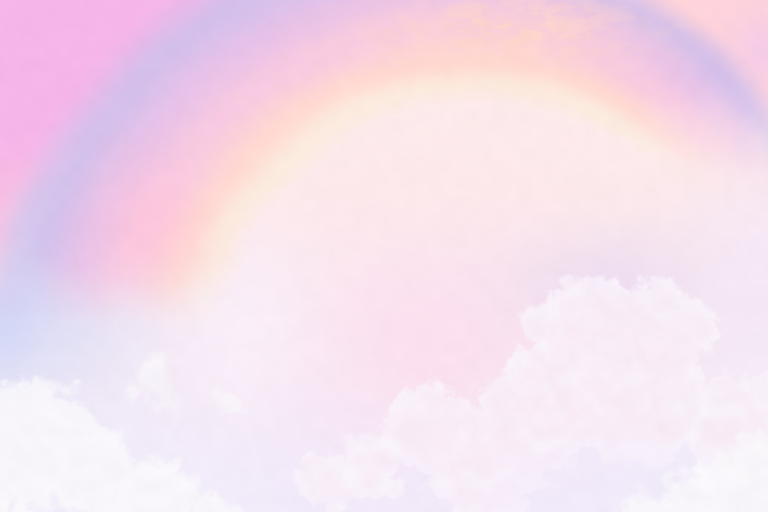
Give the GLSL for this background, as a Shadertoy shader.

```glsl
float hash(vec2 cell) {
    vec3 q = fract(vec3(cell.xyx) * 0.1031);
    q += dot(q, q.yzx + 33.33);
    return fract((q.x + q.y) * q.z);
}

float noise(vec2 p) {
    vec2 i = floor(p), f = fract(p);
    f = f * f * (3.0 - 2.0 * f);
    return mix(mix(hash(i), hash(i + vec2(1, 0)), f.x),
               mix(hash(i + vec2(0, 1)), hash(i + vec2(1, 1)), f.x), f.y);
}

// Layered noise centred on zero
float fbm(vec2 p) {
    float sum = -0.48, amp = 0.5;
    for (int i = 0; i < 5; i++) {
        sum += amp * noise(p);
        p = mat2(1.6, 1.2, -1.2, 1.6) * p + 7.3;
        amp *= 0.5;
    }
    return sum;
}

float glow(vec2 p, vec2 centre, vec2 size) {
    vec2 q = (p - centre) / size;
    return exp(-dot(q, q));
}

// Colour across the arc: 0 is the inner rim, 1 the outer rim
vec3 arcColour(float t, vec3 inside, vec3 outside) {
    vec3 c = mix(inside, vec3(0.985, 0.92, 0.87), smoothstep(-0.12, 0.04, t));
    c = mix(c, vec3(1.0, 0.85, 0.82), smoothstep(0.02, 0.2, t));
    c = mix(c, vec3(0.975, 0.79, 0.88), smoothstep(0.16, 0.42, t));
    c = mix(c, vec3(0.91, 0.76, 0.91), smoothstep(0.40, 0.66, t));
    c = mix(c, vec3(0.83, 0.75, 0.92), smoothstep(0.62, 0.88, t));
    return mix(c, outside, smoothstep(0.86, 1.14, t));
}

// Eccentric rings make the arc thinner towards the right
float arcPosition(vec2 p) {
    float inner = length(p - vec2(0.928, 0.297)) - 0.53;
    float outer = 0.83 - length(p - vec2(0.83, 0.297));
    return inner / max(inner + outer, 0.05);
}

vec3 skyColour(vec2 p) {
    vec3 c = mix(vec3(0.945, 0.92, 0.98), vec3(0.99, 0.915, 0.92), smoothstep(0.05, 0.65, p.y));
    c = mix(c, vec3(0.99, 0.87, 0.935), 0.85 * glow(p, vec2(0.84, 0.33), vec2(0.3, 0.21)));
    c = mix(c, vec3(0.98, 0.94, 0.98), 0.85 * glow(p, vec2(0.46, 0.36), vec2(0.16, 0.18)));
    c = mix(c, vec3(0.925, 0.86, 0.94), 0.85 * glow(p, vec2(1.2, 0.44), vec2(0.19, 0.11)));
    c = mix(c, vec3(0.955, 0.905, 0.97), 0.8 * glow(p, vec2(1.5, 0.47), vec2(0.17, 0.2)));
    return mix(c, vec3(0.82, 0.85, 0.97), 0.9 * glow(p, vec2(-0.03, 0.39), vec2(0.26, 0.16)));
}

vec3 outerSky(vec2 p) {
    vec3 left = mix(vec3(0.98, 0.76, 0.88), vec3(0.965, 0.71, 0.91), smoothstep(0.52, 0.76, p.y));
    vec3 right = mix(vec3(1.0, 0.83, 0.86), vec3(0.96, 0.80, 0.90),
                     glow(p, vec2(1.5, 0.9), vec2(0.09, 0.08)));
    return mix(left, right, smoothstep(0.3, 1.2, p.x));
}

// Nearest edge among puffs stored as centre and radius
float puffs(vec2 p, vec3 list[11]) {
    float d = 1e3;
    for (int i = 0; i < 11; i++) d = min(d, length(p - list[i].xy) - list[i].z);
    return d;
}

// Slope of the noise, lit from above, shades the billows
vec3 addCloud(vec3 base, vec2 p, float d, float soft, vec3 body, vec3 rim, float opacity) {
    float relief = abs(fbm(p * 16.0)) - abs(fbm(p * 16.0 + vec2(0.1, 0.4)));
    float light = 0.3 + 0.6 * smoothstep(-0.06, 0.0, d) + 2.5 * relief;
    return mix(base, mix(body, rim, clamp(light, -0.4, 1.2)), smoothstep(soft, -soft, d) * opacity);
}

void mainImage(out vec4 fragColor, in vec2 fragCoord) {
    vec2 p = fragCoord / iResolution.y;
    p.x *= 1.5 * iResolution.y / iResolution.x;

    // Sky and fading arc
    vec3 sky = skyColour(p);
    float t = arcPosition(p) + 0.09 * fbm(p * vec2(5.0, 9.0));
    float low = mix(0.31, 0.60, smoothstep(0.6, 1.4, p.x)) + 0.1 * fbm(p * 6.0);
    float fade = smoothstep(low, low + 0.24, p.y);
    vec3 colour = mix(sky, arcColour(t, sky, outerSky(p)), fade);
    colour = mix(colour, vec3(0.79, 0.82, 0.96),
                 0.45 * glow(vec2(t, p.y), vec2(0.98, 0.5), vec2(0.12, 0.2)));
    colour = mix(colour, vec3(1.0, 0.76, 0.85), 0.5 * glow(p, vec2(0.29, 0.57), vec2(0.1, 0.1)));

    // Dappled peach light at the crown
    float crown = glow(p, vec2(1.0, 0.94), vec2(0.24, 0.07));
    float dapple = smoothstep(-0.08, 0.12, fbm(p * vec2(28.0, 60.0)));
    colour = mix(colour, vec3(1.0, 0.84, 0.79), crown * (0.45 + 0.45 * dapple));

    // Billowing outlines with creases between the lobes
    vec2 q = p + 0.05 * vec2(fbm(p * 14.0), fbm(p * 14.0 + 31.0));
    float ripple = 0.012 - 0.12 * abs(fbm(p * 20.0));

    // Main bank rising to the right, dissolving at its foot
    vec3 bank[11] = vec3[11](
        vec3(1.17, 0.35, 0.12), vec3(1.28, 0.36, 0.10), vec3(1.075, 0.36, 0.05),
        vec3(1.35, 0.36, 0.055), vec3(1.06, 0.20, 0.12), vec3(1.25, 0.23, 0.14),
        vec3(0.84, 0.16, 0.09), vec3(0.73, 0.09, 0.065), vec3(0.95, 0.10, 0.11),
        vec3(0.645, 0.065, 0.055), vec3(1.43, 0.17, 0.10));
    float bankFade = 1.0 - 0.7 * glow(p, vec2(1.2, 0.05), vec2(0.16, 0.06));
    colour = addCloud(colour, p, puffs(q, bank) + ripple, 0.008,
                      vec3(0.972, 0.922, 0.965), vec3(0.975, 0.95, 0.985), 0.88 * bankFade);

    // Low white banks and small drifting puffs
    vec3 floorPuffs[11] = vec3[11](
        vec3(0.03, 0.13, 0.125), vec3(0.12, 0.15, 0.08), vec3(0.19, 0.07, 0.09),
        vec3(0.30, 0.03, 0.08), vec3(0.41, -0.02, 0.06), vec3(1.49, 0.04, 0.11),
        vec3(1.39, 0.0, 0.09), vec3(1.29, -0.04, 0.07), vec3(0.305, 0.255, 0.04),
        vec3(0.33, 0.225, 0.025), vec3(0.447, 0.213, 0.025));
    float thin = 1.0 - 0.5 * glow(p, vec2(0.36, 0.24), vec2(0.16, 0.07));
    colour = addCloud(colour, p, puffs(q, floorPuffs) + ripple, 0.016,
                      vec3(0.968, 0.962, 0.98), vec3(0.98, 0.975, 0.985), 0.9 * thin);

    // Faint paper mottling
    colour += 0.018 * fbm(p * 40.0);
    fragColor = vec4(colour, 1.0);
}
```
